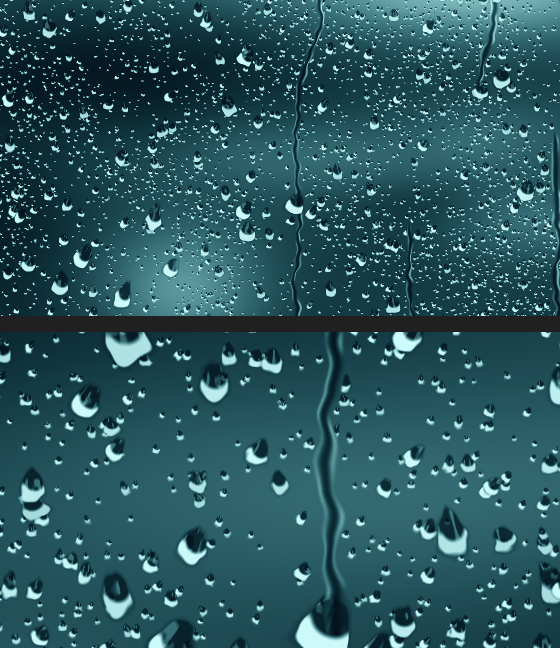
Top: the whole. Bottom: its middle third, enlarged.
This texture is drawn by a Shadertoy shader. Its source:

```glsl
// Rain drops and running trails on a cold teal window with a blurred view behind.

vec3 hash3(vec2 p) {
    vec3 q = fract(p.xyx * vec3(0.1031, 0.1030, 0.0973));
    q += dot(q, q.yxz + 33.33);
    return fract((q.xxy + q.yzz) * q.zyx);
}

float noise(vec2 p) {
    vec2 i = floor(p), f = fract(p);
    f = f * f * (3.0 - 2.0 * f);
    return mix(mix(hash3(i).x, hash3(i + vec2(1, 0)).x, f.x),
               mix(hash3(i + vec2(0, 1)).x, hash3(i + vec2(1, 1)).x, f.x), f.y);
}

float glow(vec2 p, vec2 centre, vec2 size) {
    vec2 d = (p - centre) / size;
    return exp(-dot(d, d));
}

// Brightness of the out-of-focus scene
float backdrop(vec2 p) {
    float tone = 0.235;
    tone += 0.53 * glow(p, vec2(1.50, 1.04), vec2(0.55, 0.16));
    tone += 0.19 * glow(p, vec2(1.00, 0.50), vec2(0.48, 0.13));
    tone += 0.14 * glow(p, vec2(1.60, 0.57), vec2(0.30, 0.12));
    tone += 0.36 * glow(p, vec2(0.58, 0.10), vec2(0.24, 0.19));
    tone += 0.21 * glow(p, vec2(1.72, 0.30), vec2(0.28, 0.13));
    tone += 0.13 * glow(p, vec2(0.50, 1.06), vec2(0.50, 0.10));
    tone -= 0.14 * glow(p, vec2(0.35, 0.76), vec2(0.60, 0.18));
    tone -= 0.12 * glow(p, vec2(0.00, 0.28), vec2(0.25, 0.35));
    tone -= 0.06 * glow(p, vec2(1.35, 0.36), vec2(0.25, 0.08));
    return tone + 0.03 * (noise(p * vec2(4.0, 7.0)) - 0.5);
}

// One layer of scattered drops: dark refracted top, bright crescent below
float drops(float tone, vec2 p, float cell, float radius, float density, float clumping, float seed) {
    vec2 home = floor(p / cell);
    float blur = max(0.65 / iResolution.y, 0.0014);
    for (int j = -1; j <= 1; j++)
    for (int i = -1; i <= 1; i++) {
        vec2 id = home + vec2(i, j);
        vec3 place = hash3(id + seed);
        vec3 shape = hash3(id + seed + 71.7);
        vec2 centre = (id + 0.5 + 0.85 * (place.xy - 0.5)) * cell;
        float spray = 0.35 + 0.8 * smoothstep(0.25, 0.75, noise(centre * 4.5 + 3.0));
        if (place.z > density * mix(1.0, spray, clumping)) continue;

        float r = radius * mix(0.5, 1.0, shape.x * shape.x);
        vec2 d = (p - centre) / r;
        float a = (shape.y - 0.4) * 1.1;
        d = mat2(cos(a), sin(a), -sin(a), cos(a)) * d;
        d *= vec2(1.2, mix(1.05, 0.68, shape.z));
        if (dot(d, d) > 6.0) continue;
        d.x *= 1.0 + 0.32 * clamp(d.y, -1.0, 1.5);

        float rim = length(d) + 0.38 * (noise(d * 1.6 + id * 7.3) - 0.5);
        float e = min(blur / r, 0.6);
        float body = 1.0 - smoothstep(1.0 - e, 1.0 + e, rim);
        float edge = 1.12 - 0.45 * e;
        float crescent = smoothstep(edge - 0.1 - e * 0.4, edge + 0.1 + e * 0.4,
                                    length(d - vec2(0.16, 0.72)));
        crescent *= 1.0 - smoothstep(-0.1, 0.3, d.y);
        float streak = smoothstep(0.55, 0.85, noise(d * vec2(3.5, 1.5) + id * 3.1));

        float inner = 0.04 + 0.30 * tone + 0.30 * streak;
        inner = mix(inner, 0.86 + 0.16 * shape.y, crescent);
        tone *= 1.0 - 0.22 * (1.0 - smoothstep(1.0, 1.3, rim));
        tone = mix(tone, inner, body);
    }
    return tone;
}

// A wandering vertical rivulet with a dark core and broken bright edges
float trail(float tone, float base, vec2 p, float x, float lean, vec2 span, float width) {
    float path = x + lean * smoothstep(0.68, 1.0, p.y)
               + 0.024 * (noise(vec2(p.y * 9.0, x * 40.0)) - 0.5)
               + 0.012 * (noise(vec2(p.y * 38.0, x * 70.0)) - 0.5);
    float swell = 0.55 + 0.9 * noise(vec2(p.y * 30.0, x * 90.0));
    float s = (p.x - path) / (width * swell);
    float ends = smoothstep(span.x - 0.02, span.x + 0.02, p.y)
               * (1.0 - smoothstep(span.y - 0.02, span.y + 0.02, p.y));
    float gleam = smoothstep(0.2, 0.8, noise(vec2(p.y * 32.0, x * 50.0)));
    float wet = base * (1.0 - 0.62 * exp(-2.5 * s * s));
    wet += 0.50 * gleam * exp(-9.0 * (s - 0.75) * (s - 0.75));
    wet += 0.28 * (1.0 - gleam) * exp(-12.0 * (s + 0.85) * (s + 0.85));
    return mix(tone, wet, ends * (1.0 - smoothstep(1.0, 1.5, abs(s))));
}

// Brightness to teal
vec3 tint(float t) {
    t = clamp(t, 0.0, 0.98);
    return vec3(0.83 * pow(t, 1.6), t, t + 0.04 * (1.0 - t * t));
}

void mainImage(out vec4 fragColor, in vec2 fragCoord) {
    vec2 p = fragCoord / iResolution.y;
    float base = backdrop(p);
    float tone = base;

    // Drops, from fine spray to beads
    tone = drops(tone, p, 0.017, 0.0054, 0.50, 1.0, 11.0);
    tone = drops(tone, p, 0.030, 0.0088, 0.52, 1.0, 137.0);
    tone = drops(tone, p, 0.062, 0.0175, 0.42, 0.3, 291.0);

    // Running water
    tone = trail(tone, base, p, 0.94, 0.08, vec2(-0.1, 1.1), 0.0085);
    tone = trail(tone, base, p, 1.51, 0.06, vec2(0.73, 1.1), 0.0110);
    tone = trail(tone, base, p, 1.30, 0.00, vec2(-0.1, 0.28), 0.0080);
    tone = trail(tone, base, p, 1.765, 0.00, vec2(-0.1, 0.57), 0.0100);

    // Heavy beads
    tone = drops(tone, p, 0.140, 0.0310, 0.42, 0.0, 453.0);
    fragColor = vec4(tint(tone), 1.0);
}
```
